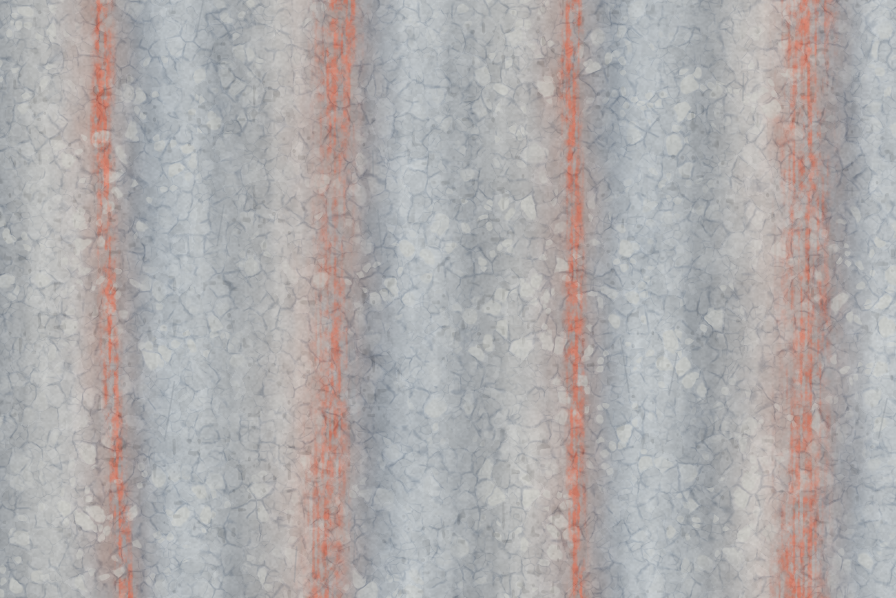
Write a Shadertoy shader that draws this texture.

```glsl
// Weathered corrugated zinc sheet: four vertical ridges with rusty crests.
// A cosine profile shades the ridges, Voronoi cells form the rounded spangle,
// and stretched value noise breaks the rust into fine vertical threads.

float hash(vec2 p) {
    return fract(sin(dot(p, vec2(127.1, 311.7))) * 43758.545);
}

vec2 hash2(vec2 p) {
    return vec2(hash(p), hash(p + 37.3));
}

float noise(vec2 p) {
    vec2 i = floor(p), f = fract(p);
    f = f * f * (3.0 - 2.0 * f);
    return mix(mix(hash(i), hash(i + vec2(1, 0)), f.x),
               mix(hash(i + vec2(0, 1)), hash(i + vec2(1, 1)), f.x), f.y);
}

float fbm(vec2 p) {
    float sum = 0.0, amp = 0.5;
    for (int k = 0; k < 4; k++) {
        sum += amp * noise(p);
        p = p * 2.03 + 17.1;
        amp *= 0.5;
    }
    return sum / 0.9375;
}

// x: distance to the nearest seed, y: gap to the second one, z: cell id
vec3 spangle(vec2 p) {
    vec2 cell = floor(p);
    float near = 9.0, second = 9.0, id = 0.0;
    for (int y = -1; y <= 1; y++)
    for (int x = -1; x <= 1; x++) {
        vec2 c = cell + vec2(x, y);
        float d = length(c + hash2(c) - p);
        if (d < near) {
            second = near;
            near = d;
            id = hash(c + 5.7);
        } else {
            second = min(second, d);
        }
    }
    return vec3(near, second - near, id);
}

float segment(vec2 p, vec2 a, vec2 b) {
    vec2 ab = b - a;
    return length(p - a - ab * clamp(dot(p - a, ab) / dot(ab, ab), 0.0, 1.0));
}

void mainImage(out vec4 fragColor, in vec2 fragCoord) {
    vec2 p = fragCoord / iResolution.y;
    float pixel = 1.0 / iResolution.y;

    // Ridge index and offset from its crest
    float phase = (p.x - 0.168) / 0.393;
    float ridge = floor(phase + 0.5);
    float offset = (phase - ridge) * 0.393;
    float odd = mod(ridge, 2.0);

    // Ridge shading: two light bands per ridge, deepest right of the crest
    float light = 0.6 + 0.2 * cos(12.566 * (phase - 0.33));
    light -= 0.2 * exp(-pow((offset - 0.065) / 0.035, 2.0));
    light += 0.45 * (fbm(p * vec2(11.0, 5.0)) - 0.5);
    light += 0.2 * (noise(p * vec2(80.0, 2.5)) - 0.5);
    vec3 metal = mix(vec3(0.56, 0.585, 0.61), vec3(0.785, 0.795, 0.795), clamp(light, 0.0, 1.0));
    metal += vec3(-0.01, -0.001, 0.008) * sin(6.2832 * phase);

    // Pale brownish dirt around the crest
    float wander = 0.04 * cos(3.14159 * ridge) / (1.0 + 0.6 * ridge) * pow(1.0 - p.y, 2.0);
    float d = offset - wander + 0.02 * (fbm(vec2(p.y * 5.0, ridge * 9.0)) - 0.5);
    float rustWidth = 0.018 + odd * (0.016 + 0.005 * ridge);
    float dirt = exp(-pow((d + 0.01) / (0.038 + rustWidth * 0.8), 2.0));
    dirt *= 0.3 + 1.1 * fbm(p * vec2(34.0, 13.0));
    vec3 dirtColor = mix(vec3(0.62, 0.55, 0.53), vec3(0.77, 0.70, 0.67), light);
    vec3 color = mix(metal, dirtColor, 0.9 * clamp(dirt, 0.0, 1.0));

    // Rust: a translucent stain with thin threads, uneven along the crest
    float streak = 0.6 * noise(p * vec2(250.0, 14.0)) + 0.4 * noise(p * vec2(110.0, 8.0) + 31.0);
    float speck = fbm(p * vec2(130.0, 80.0));
    float along = 0.45 + 0.6 * noise(vec2(ridge * 7.3 + 2.0, p.y * 4.5));
    along += 0.25 * pow(2.0 * p.y - 1.0, 2.0);
    float crest = exp(-pow(d / rustWidth, 2.0)) * along;
    float rust = crest * (0.3 + 0.7 * smoothstep(0.2, 0.8, streak) + 1.5 * (speck - 0.45));
    rust = smoothstep(0.05, 1.05, rust);
    vec3 rustColor = mix(vec3(0.73, 0.53, 0.48), vec3(0.82, 0.49, 0.41), rust);
    color = mix(color, rustColor, 0.9 * rust);

    // Spangle: facets with faint broken rims, coarse and fine
    vec2 warped = p + 0.013 * vec2(noise(p * 38.0), noise(p * 38.0 + 41.0));
    warped += 0.003 * vec2(noise(p * 150.0 + 5.0), noise(p * 150.0 + 73.0));
    vec3 coarse = spangle(warped * vec2(36.0, 31.0));
    vec3 fine = spangle(warped * 66.0 + 13.0);
    color += 0.035 * (coarse.z - 0.5) + 0.03 * (fine.z - 0.5);
    float vein = smoothstep(0.22, 0.0, coarse.y) * smoothstep(0.38, 0.68, fbm(p * 55.0 + 8.0));
    vein += 0.55 * smoothstep(0.28, 0.0, fine.y) * smoothstep(0.42, 0.7, fbm(p * 60.0));
    color -= vein * vec3(0.085, 0.075, 0.06);

    // Pale rounded flakes of varied size, gathered in patches
    float patches = smoothstep(0.35, 0.65, fbm(p * 7.0 + 20.0));
    float size = 0.25 + 0.3 * fract(coarse.z * 57.0);
    float flake = step(0.74, coarse.z) * smoothstep(0.0, 0.2, coarse.y) * smoothstep(size + 0.08, size - 0.06, coarse.x);
    flake = max(flake, 0.8 * step(0.84, fine.z) * smoothstep(0.0, 0.25, fine.y) * smoothstep(0.5, 0.35, fine.x));
    color = mix(color, vec3(0.80, 0.80, 0.775), flake * (0.1 + 0.45 * patches) * (1.0 - 0.5 * rust));

    // Small dark flecks
    float fleck = smoothstep(0.72, 0.92, noise(p * vec2(120.0, 95.0) + 60.0));
    color -= 0.07 * fleck * smoothstep(0.4, 0.65, fbm(p * 16.0 + 3.0));

    // Short, thin scratches
    for (int k = 0; k < 12; k++) {
        vec2 seed = vec2(k, 3.7);
        vec2 start = hash2(seed) * vec2(1.5, 1.0);
        vec2 run = vec2(0.035 * (hash(seed + 9.0) - 0.5), 0.02 + 0.08 * hash(seed + 21.0));
        float scratch = smoothstep(pixel + 0.001, 0.0, segment(p, start, start + run));
        color = mix(color, vec3(0.50, 0.53, 0.56), 0.3 * scratch);
    }

    // Fine grain
    color += 0.04 * (noise(p * 270.0) - 0.5) + 0.05 * (fbm(p * 100.0) - 0.5);
    fragColor = vec4(clamp(color, 0.0, 1.0), 1.0);
}
```
